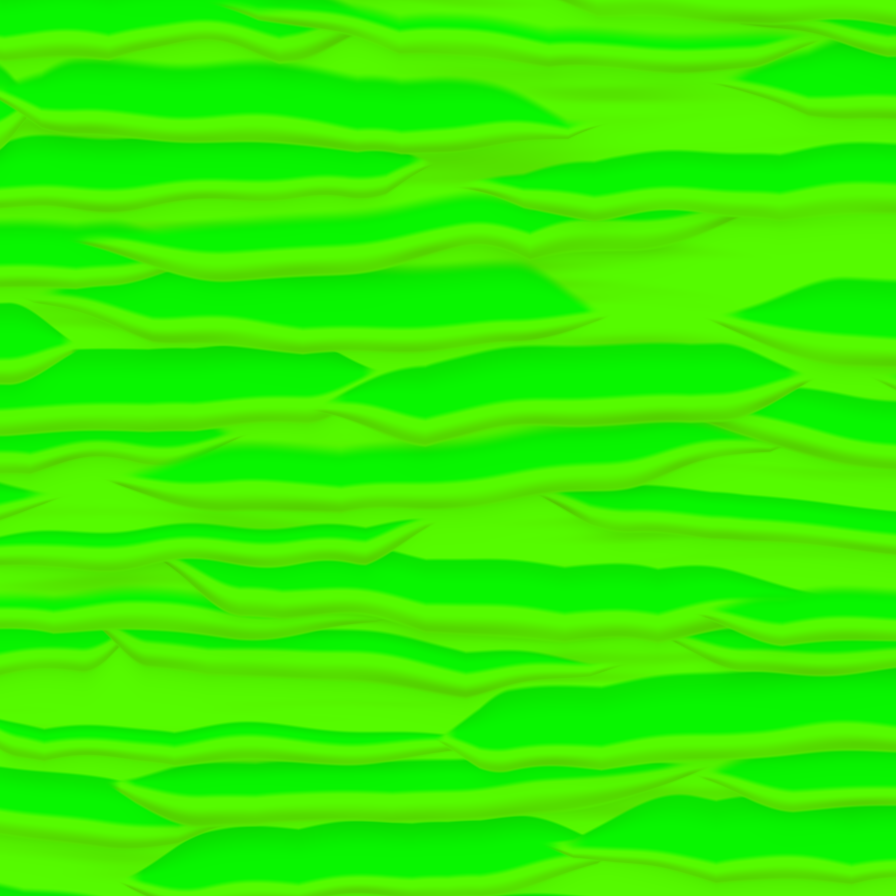
Write a WebGL 2 fragment shader that draws this texture map.

```glsl
#version 300 es
precision highp float;

uniform vec2 u_resolution;
out vec4 fragColor;

#define ROWS 13.0
#define PLATE_LENGTH 0.62
#define PLATE_HEIGHT 0.064
#define RIDGE_WIDTH 0.024
#define TILT 0.15
#define KINK 0.032
#define EDGE 0.002
#define SHADOW 0.06
#define PLATE_COLOR vec3(0.03, 0.965, 0.0)
#define PLATE_DIM vec3(0.04, 0.90, 0.0)
#define RIDGE_LIGHT vec3(0.335, 0.985, 0.0)
#define RIDGE_DARK vec3(0.33, 0.81, 0.0)

vec4 hash4(vec2 cell) {
    vec4 q = fract(cell.xyxy * vec4(0.1031, 0.1030, 0.0973, 0.1099));
    q += dot(q, q.wzxy + 33.33);
    return fract((q.xxyz + q.yzzw) * q.zywx);
}

float cornerSlope(vec2 corner, vec2 offset) {
    return dot(hash4(corner).xy * 2.0 - 1.0, offset);
}

float gradientNoise(vec2 p) {
    vec2 i = floor(p), f = p - i;
    vec2 u = f * f * f * (f * (f * 6.0 - 15.0) + 10.0);
    vec2 e = vec2(1.0, 0.0);
    float low = mix(cornerSlope(i, f), cornerSlope(i + e, f - e), u.x);
    float high = mix(cornerSlope(i + e.yx, f - e.yx), cornerSlope(i + 1.0, f - 1.0), u.x);
    return mix(low, high, u.y);
}

// Smeared ground between the plates
vec3 ground(vec2 p) {
    float streak = gradientNoise(p * vec2(2.5, 24.0) + 7.0)
                 + 0.5 * gradientNoise(p * vec2(5.0, 58.0));
    return mix(RIDGE_LIGHT, RIDGE_DARK, 0.6 * smoothstep(-0.05, 0.6, streak));
}

// One long plate with a shaded ridge along its lower side
vec3 paintPlate(vec3 color, vec2 p, vec2 cell, float rowShift) {
    vec4 rnd = hash4(cell + 20.0);
    vec4 more = hash4(cell + 71.0);
    vec2 center = vec2((cell.x + 0.3 + 0.4 * rnd.x - rowShift) * PLATE_LENGTH,
                       (cell.y + 0.5 * rnd.y) / ROWS);
    float along = p.x - center.x;
    float t = along / (PLATE_LENGTH * mix(0.45, 0.69, rnd.z));
    if (abs(t) >= 1.0 || abs(p.y - center.y) > 0.18) return color;

    // Uneven taper towards both ends
    float taper = smoothstep(0.0, 0.2 + 0.5 * rnd.w, 1.0 + t)
                * smoothstep(0.0, 0.7 - 0.5 * rnd.w, 1.0 - t);
    float seed = cell.y * 7.37 + cell.x * 3.19;
    float wobble = gradientNoise(vec2(p.x * 6.0, seed));
    float lip = center.y + TILT * (more.x - 0.58) * along
              + KINK * abs(wobble) + 0.35 * PLATE_HEIGHT * (1.0 - taper);
    float y = p.y - lip;

    float fullness = smoothstep(-0.35, 0.1, gradientNoise(center * 2.6 + 4.0));
    float tall = PLATE_HEIGHT * taper * mix(0.75, 1.25, more.y) * mix(0.35, 1.0, fullness);
    float thick = RIDGE_WIDTH * sqrt(taper) * (mix(0.75, 1.25, more.z) + 0.6 * wobble);
    float presence = smoothstep(0.0, 0.12, taper);

    // Soft shadow below the ridge
    float fall = exp(-max(-y - thick, 0.0) / 0.012);
    color *= 1.0 - SHADOW * fall * taper * step(y, 0.0);

    // Ridge: light crest, dark underside
    float depth = clamp(-y / max(thick, EDGE), 0.0, 1.0);
    float grain = 0.75 + 0.5 * gradientNoise(vec2(p.x * 9.0, p.y * 40.0) + seed);
    float shade = smoothstep(0.25, 0.8, depth) * grain * (1.0 - 0.35 * smoothstep(0.85, 1.0, depth));
    vec3 ridge = mix(RIDGE_LIGHT, RIDGE_DARK, clamp(shade, 0.0, 1.0));

    // Plate face, dimmer near its upper side
    vec3 face = mix(PLATE_COLOR, PLATE_DIM, smoothstep(0.45, 1.0, y / max(tall, EDGE)));
    vec3 body = mix(ridge, face, smoothstep(-0.001, 0.007, y) * smoothstep(0.02, 0.3, taper));
    float topBlur = mix(EDGE, 0.018, more.w * more.w);
    float cover = smoothstep(-thick - EDGE, -thick + EDGE, y)
                * (1.0 - smoothstep(tall - topBlur, tall + EDGE, y));
    return mix(color, body, cover * presence);
}

void main() {
    vec2 p = gl_FragCoord.xy / u_resolution;
    p.y += 0.022 * gradientNoise(p * vec2(3.0, 2.5) + 11.0);
    vec3 color = ground(p);

    // Rows overlap from the bottom upwards
    for (float row = -2.0; row <= ROWS + 1.0; row++) {
        float rowShift = fract(row * 0.618);
        float column = floor(p.x / PLATE_LENGTH + rowShift);
        for (float side = -1.0; side <= 1.0; side++) {
            color = paintPlate(color, p, vec2(column + side, row), rowShift);
        }
    }
    fragColor = vec4(color, 1.0);
}
```
